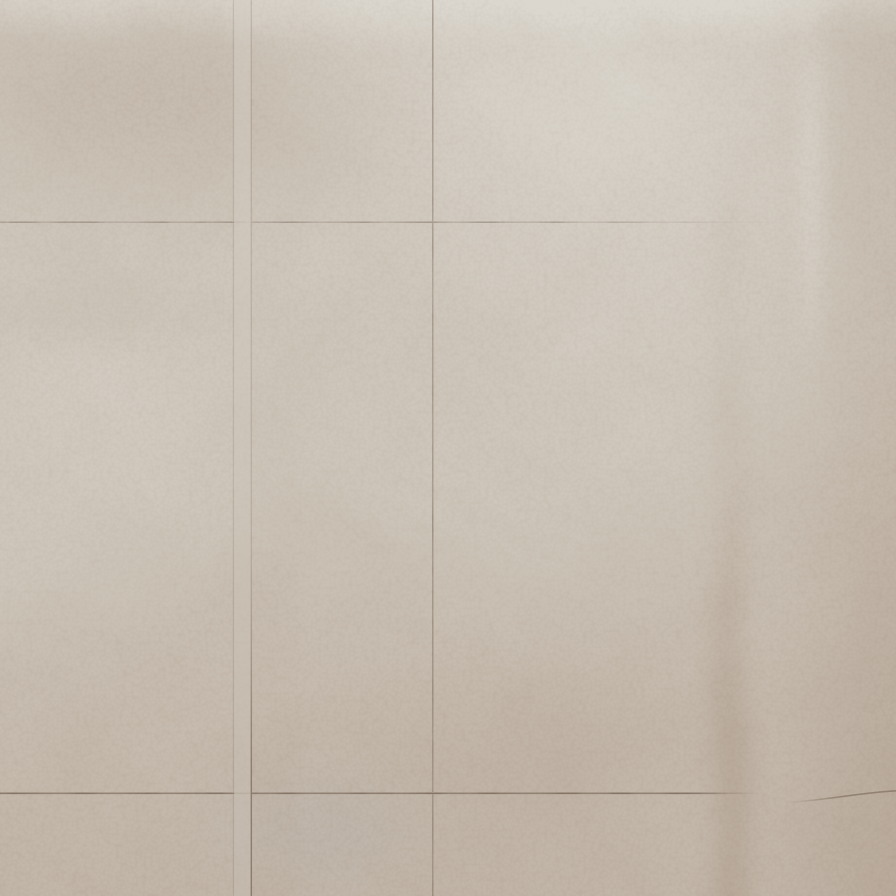
Reproduce this texture procedurally as a Shadertoy shader.

```glsl
// Weathered beige plaster wall: a pale vertical strip, hairline panel joints
// and soft stains. One tone value sums gradients, blurred blobs, layered sines
// and cellular grain, then blends a dark and a light plaster colour.

vec2 hash2(vec2 p) {
    vec3 q = fract(vec3(p.xyx) * vec3(0.1031, 0.1030, 0.0973));
    q += dot(q, q.yzx + 33.33);
    return fract((q.xx + q.yz) * q.zy);
}

// Distance to the nearest scattered point, one per cell
float cellular(vec2 p) {
    vec2 cell = floor(p), f = fract(p);
    float nearest = 2.0;
    for (int j = -1; j <= 1; j++)
        for (int i = -1; i <= 1; i++) {
            vec2 o = vec2(i, j);
            nearest = min(nearest, length(o + hash2(cell + o) - f));
        }
    return nearest;
}

// Warped sines in rotated octaves, about -1 to 1
float clouds(vec2 p) {
    float sum = 0.0, amp = 0.5;
    for (int i = 0; i < 6; i++) {
        p += 0.6 * sin(p.yx * 1.3 + float(i) * 2.1);
        sum += amp * sin(p.x) * sin(p.y + 1.0);
        p = mat2(1.5, 1.1, -1.1, 1.5) * p + 3.7;
        amp *= 0.62;
    }
    return sum;
}

// Soft elliptical stain
float blob(vec2 p, vec2 center, vec2 radius) {
    vec2 d = (p - center) / radius;
    return exp(-dot(d, d));
}

// Smooth-edged line from its distance, half width and pixel size
float stroke(float d, float halfWidth, float px) {
    return clamp((halfWidth - abs(d)) / px + 0.5, 0.0, 1.0);
}

void mainImage(out vec4 fragColor, in vec2 fragCoord) {
    vec2 uv = fragCoord / iResolution.xy;
    float px = 1.0 / min(iResolution.x, iResolution.y);
    float mottling = clouds(uv * vec2(9.0, 11.0));
    float wear = clouds(uv * 34.0 + 5.0);

    // Broad light: pale above, warm and dim below and to the right
    float tone = mix(0.36, 0.71, smoothstep(-0.05, 0.72, uv.y));
    tone -= 0.24 * smoothstep(0.82, 1.03, uv.x);
    tone += 0.23 * blob(uv, vec2(0.68, 0.91), vec2(0.24, 0.20));
    tone += 0.25 * smoothstep(0.94, 1.01, uv.y + 0.015 * mottling);
    tone += 0.12 * blob(uv, vec2(0.07, 0.43), vec2(0.24, 0.19));
    tone += 0.07 * blob(uv, vec2(0.64, 0.48), vec2(0.20, 0.18));

    // Stains and vertical runs
    tone -= 0.19 * blob(uv, vec2(0.16, 0.88), vec2(0.24, 0.11));
    tone -= 0.10 * blob(uv, vec2(0.12, 0.65), vec2(0.16, 0.04));
    tone -= 0.10 * blob(uv, vec2(0.60, 0.20), vec2(0.14, 0.11));
    float runX = uv.x - 0.815 - 0.004 * sin(uv.y * 17.0);
    tone -= mix(0.26, 0.07, smoothstep(0.1, 0.65, uv.y))
          * (1.0 - smoothstep(0.7, 0.9, uv.y)) * exp(-runX * runX / 0.0006);
    tone += 0.17 * blob(uv, vec2(0.905, 0.80), vec2(0.018, 0.17));
    tone -= 0.05 * smoothstep(0.279, 0.284, uv.x)
          * (1.0 - smoothstep(0.32, 0.35, uv.x)) * (1.0 - uv.y);

    // Mottling and grain
    tone += 0.055 * mottling + 0.025 * wear;
    tone += 0.13 * (0.45 - cellular(uv * 230.0));
    tone += 0.06 * (0.45 - cellular(uv * 95.0 + 40.0));

    // Pale strip
    float strip = stroke(uv.x - 0.2705, 0.0092, px * 1.5);
    tone = mix(tone, 0.53 + 0.22 * uv.y + 0.35 * (tone - 0.5), 0.75 * strip);
    vec3 color = mix(vec3(0.695, 0.630, 0.565), vec3(0.845, 0.825, 0.790),
                     clamp(tone, 0.0, 1.1));
    color += vec3(-0.006, 0.0, 0.010) * blob(uv, vec2(0.36, 0.07), vec2(0.12, 0.07));

    // Joints: fading horizontals, two verticals and a bent crack at the right
    float broken = 0.75 + 0.25 * sin(uv.x * 83.0 + 3.0 * wear);
    float upper = stroke(uv.y - 0.752, 0.0008, px) * broken
                * (1.0 - smoothstep(0.55, 0.9, uv.x));
    float lower = stroke(uv.y - 0.1146, 0.0009, px) * (0.5 + 0.5 * broken)
                * (1.0 - smoothstep(0.76, 0.86, uv.x));
    float crackY = 0.104 + 0.014 * smoothstep(0.86, 1.02, uv.x);
    float crack = stroke(uv.y - crackY, 0.0009, px) * smoothstep(0.87, 0.95, uv.x);
    float joint = stroke(uv.x - 0.483, 0.0008, px) * (0.75 + 0.25 * wear);
    float edge = stroke(uv.x - 0.2805, 0.0008, px) * mix(0.65, 0.2, smoothstep(0.1, 0.4, uv.y));
    float leftEdge = 0.18 * stroke(uv.x - 0.2605, 0.0007, px);
    float across = max(0.45 * upper, max(0.75 * lower, 0.55 * crack)) * (1.0 - 0.8 * strip);
    float dark = max(across, max(0.55 * joint, max(edge, leftEdge)));
    color = mix(color, vec3(0.44, 0.37, 0.31), clamp(dark, 0.0, 1.0));

    fragColor = vec4(color, 1.0);
}
```
